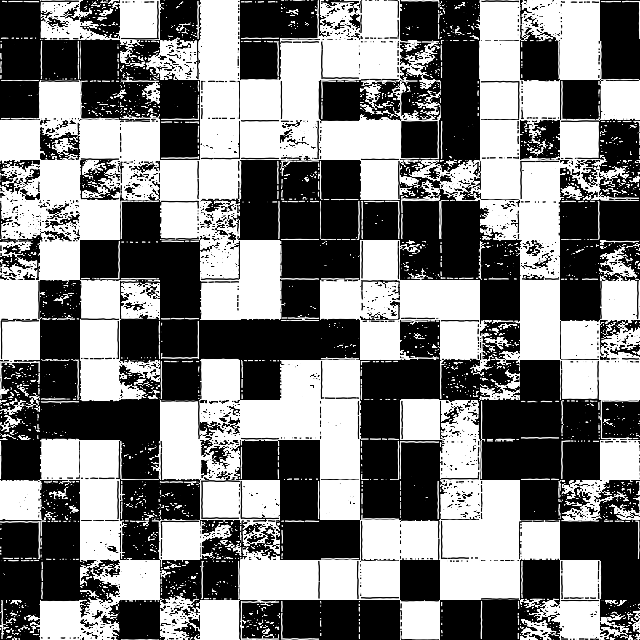
This pattern is drawn by a WebGL 2 fragment shader. Its source:

```glsl
#version 300 es
precision highp float;
// A 16 by 16 mosaic of black, white and feathery tiles, like a worn two-tone print.
// Each tile cuts a noise field of swept barbs at its own random level, so extreme
// levels give solid tiles; broken hairlines of contrasting tone run along the edges.

uniform vec2 u_resolution;
out vec4 outColor;

const float TILES = 16.0;            // repeats across and down
const float LEVEL_SPREAD = 2.3;      // higher makes more tiles solid
const float CONTRAST = 1.55;         // spread of the feather tones
const float SOFTNESS = 0.03;         // smallest half width of a tone edge
const vec2 BARB_SCALE = vec2(2.6, 10.0);   // along, across
const vec2 GRAIN_SCALE = vec2(25.0, 36.0);
const float BARB_SLOPE = 0.42;
const float LINE_CHANCE = 0.5;       // share of tile edges with a line
const float LINE_HALF_WIDTH = 0.016; // in tile units
const float MAX_INSET = 0.055;
const float DASH_RATE = 26.0;
const vec3 INK = vec3(0.0);
const vec3 PAPER = vec3(1.0);

// Integer hash: cell and seed to 0..1
float hash(vec2 cell, float seed) {
    uvec2 c = uvec2(ivec2(cell));
    uint h = c.x * 1597334677u ^ c.y * 3812015801u ^ uint(int(seed)) * 2654435769u;
    h = (h ^ (h >> 16)) * 2146121005u;
    h = (h ^ (h >> 15)) * 2221713035u;
    h ^= h >> 16;
    return float(h >> 8) / 16777216.0;
}

float noise(vec2 p, float seed) {
    vec2 cell = floor(p), f = fract(p);
    f = f * f * (3.0 - 2.0 * f);
    float low = mix(hash(cell, seed), hash(cell + vec2(1, 0), seed), f.x);
    float high = mix(hash(cell + vec2(0, 1), seed), hash(cell + vec2(1, 1), seed), f.x);
    return mix(low, high, f.y);
}

// Tone of the feather: barbs sweep away from a wavering midrib
float featherTone(vec2 q, float seed) {
    vec2 p = q - 0.5;
    p.y += 0.22 * (noise(q * 3.0, seed + 1.0) - 0.5);
    float side = p.y < 0.0 ? 0.0 : 9.0;
    float across = abs(p.y) - BARB_SLOPE * p.x * (0.6 + abs(p.y));
    vec2 barb = vec2(p.x + 0.4 * abs(p.y), across) * BARB_SCALE;
    float streak = mix(noise(barb, seed + side + 2.0),
                       noise(barb * 2.1, seed + side + 3.0), 0.35);
    float shade = noise(q * 3.5, seed + 4.0);
    float grain = noise(q * GRAIN_SCALE, seed + 5.0);
    float tone = 0.43 * streak + 0.22 * shade + 0.35 * grain;
    return 0.5 + CONTRAST * (tone - 0.5);
}

// Coverage of the broken lines just inside the four tile edges
float edgeLines(vec2 q, vec2 tile, float seed, float pixel) {
    float cover = 0.0;
    for (int i = 0; i < 4; i++) {
        float key = seed + 20.0 + float(i) * 4.0;
        vec2 axis = (i & 1) == 0 ? q : q.yx;
        float depth = i < 2 ? axis.x : 1.0 - axis.x;
        float present = step(hash(tile, key), LINE_CHANCE);
        float inset = MAX_INSET * hash(tile, key + 1.0);
        inset += 0.014 * (noise(vec2(axis.y * 12.0, 0.0), key) - 0.5);
        float line = 1.0 - smoothstep(-0.5 * pixel, 0.5 * pixel,
                                      abs(depth - inset) - LINE_HALF_WIDTH);
        float wear = mix(-0.1, 0.6, hash(tile, key + 2.0));
        float dash = smoothstep(wear - 0.08, wear + 0.08,
                                noise(vec2(axis.y * DASH_RATE, 0.5), key + 3.0));
        // Lines stop short of the tile corners
        float span = smoothstep(0.0, pixel, min(axis.y, 1.0 - axis.y) - 0.01);
        cover = max(cover, present * line * dash * span);
    }
    return cover;
}

void main() {
    vec2 grid = gl_FragCoord.xy / u_resolution * TILES;
    vec2 tile = floor(grid), q = fract(grid);
    float pixel = TILES / min(u_resolution.x, u_resolution.y);
    float seed = 64.0 * (tile.x + TILES * tile.y + 1.0);

    // Level at which this tile turns from ink to paper
    float level = 0.5 + LEVEL_SPREAD * (hash(tile, 7.0) - 0.5);
    float soft = max(SOFTNESS, 1.5 * pixel);
    float paper = smoothstep(level - soft, level + soft, featherTone(q, seed));

    // Edge lines take the tone opposite to the tile
    float lineTone = step(0.5, level);
    paper = mix(paper, lineTone, edgeLines(q, tile, seed, pixel));

    outColor = vec4(mix(INK, PAPER, paper), 1.0);
}
```
